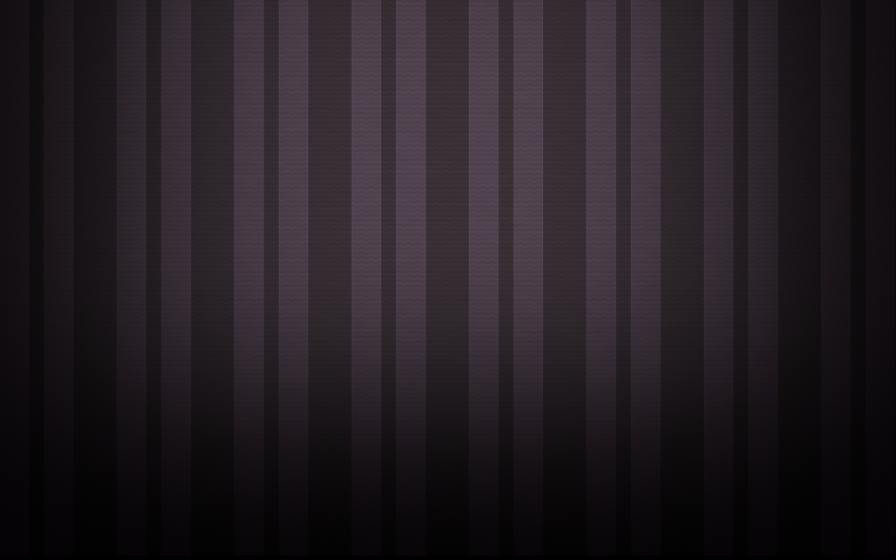
Reproduce this pattern procedurally as a Shadertoy shader.

```glsl
// Stripe layout, in canvas widths
const float PERIOD = 0.13104;
const float PAIR_CENTER = 0.0406;
const float GAP_HALF = 0.0085;
const float PAIR_HALF = 0.0413;

// Cloth colours under full light
const vec3 LIGHT_STRIPE = vec3(0.315, 0.260, 0.308);
const vec3 DARK_STRIPE = vec3(0.226, 0.190, 0.214);
const vec3 SHADOW = vec3(0.012, 0.006, 0.012);

// Spotlight, in canvas fractions
const vec2 LIGHT_CENTER = vec2(0.495, 0.70);
const float REACH_SIDE = 0.415;
const float REACH_DOWN = 0.47;
const float REACH_UP = 0.66;

// Weave
const vec2 THREADS = vec2(192.0, 120.0);
const float RIB_DEPTH = 0.035;
const float GRAIN_DEPTH = 0.035;
const float SEAM_HALF = 0.0007;
const float SEAM_GLOW = 0.06;
const float HEM_HEIGHT = 0.008;

float hash(vec2 p) {
    vec3 q = fract(p.xyx * 0.1031);
    q += dot(q, q.yzx + 33.33);
    return fract((q.x + q.y) * q.z);
}

float valueNoise(vec2 p) {
    vec2 cell = floor(p);
    vec2 f = fract(p);
    f = f * f * (3.0 - 2.0 * f);
    float low = mix(hash(cell), hash(cell + vec2(1.0, 0.0)), f.x);
    float high = mix(hash(cell + vec2(0.0, 1.0)), hash(cell + 1.0), f.x);
    return mix(low, high, f.y);
}

// Signed distance to a pair of bands mirrored about a narrow gap
float stripePair(float x) {
    float fromCenter = abs(mod(x - PAIR_CENTER + 0.5 * PERIOD, PERIOD) - 0.5 * PERIOD);
    return max(GAP_HALF - fromCenter, fromCenter - PAIR_HALF);
}

// Fine wavy ribs with uneven threads
float weave(vec2 uv) {
    vec2 thread = uv * THREADS;
    float wave = 0.15 * sin(6.28318 * thread.x * 0.5);
    float rib = sin(6.28318 * (thread.y + wave));
    float grain = valueNoise(thread * vec2(0.35, 1.0)) - 0.5;
    return 1.0 + RIB_DEPTH * rib + GRAIN_DEPTH * grain;
}

float spotlight(vec2 uv) {
    vec2 d = uv - LIGHT_CENTER;
    float reachY = d.y < 0.0 ? REACH_DOWN : REACH_UP;
    vec2 falloff = abs(d) / vec2(REACH_SIDE, reachY);
    falloff *= falloff * falloff;
    return exp(-falloff.x - falloff.y);
}

void mainImage(out vec4 fragColor, in vec2 fragCoord) {
    vec2 uv = fragCoord / iResolution.xy;
    vec2 pixel = 1.0 / iResolution.xy;

    // Stripes and their faint seams
    float d = stripePair(uv.x);
    float band = 1.0 - smoothstep(-0.5 * pixel.x, 0.5 * pixel.x, d);
    float seam = 1.0 - smoothstep(SEAM_HALF, SEAM_HALF + pixel.x, abs(d));
    vec3 cloth = mix(DARK_STRIPE, LIGHT_STRIPE, band);
    cloth *= weave(uv) + SEAM_GLOW * seam;

    // Light fading to the sides and floor
    float light = spotlight(uv);
    vec3 color = cloth * light + SHADOW * (1.0 - light) * (0.5 + band);

    // Dark hem along the floor
    color *= smoothstep(HEM_HEIGHT - pixel.y, HEM_HEIGHT + pixel.y, uv.y);
    color += (hash(fragCoord) - 0.5) / 255.0;
    fragColor = vec4(clamp(color, 0.0, 1.0), 1.0);
}
```
